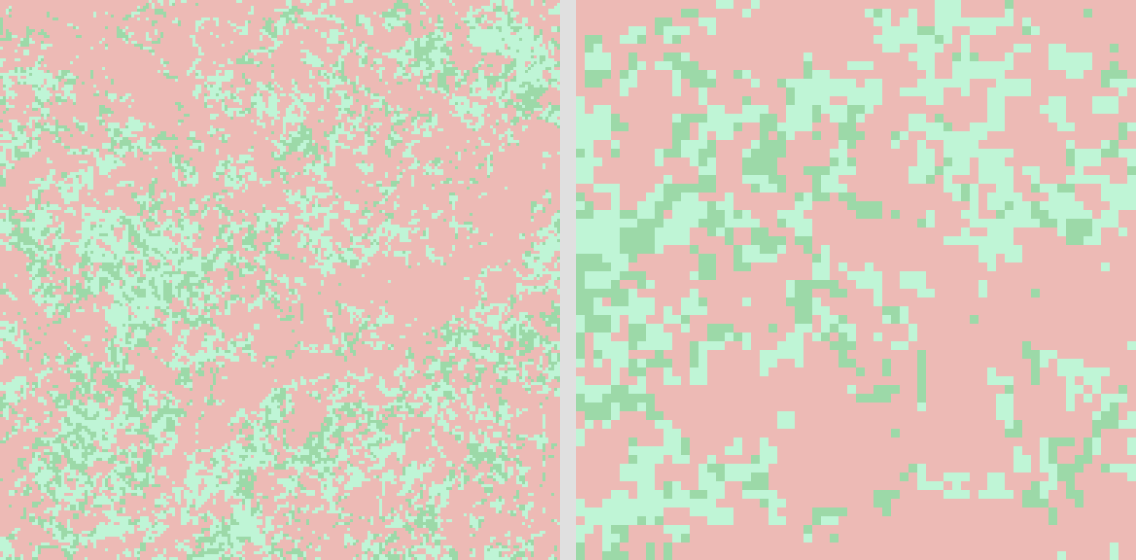
Left: the whole. Right: its middle third, enlarged.
This texture is drawn by a Shadertoy shader. Its source:

```glsl
const float CELLS = 192.0;
const vec3 PINK = vec3(0.93, 0.73, 0.71);
const vec3 MINT = vec3(0.75, 0.96, 0.84);
const vec3 GREEN = vec3(0.61, 0.85, 0.66);

float hash(vec2 cell, float seed) {
    uvec2 q = uvec2(ivec2(cell) + 4096);
    uint h = q.x * 1597334677u ^ q.y * 3812015801u ^ uint(seed) * 2798796415u;
    h = (h ^ (h >> 16)) * 2246822519u;
    h = (h ^ (h >> 13)) * 3266489917u;
    return float((h ^ (h >> 16)) >> 8) / 16777216.0;
}

// Value noise scaled to zero mean and roughly unit deviation
float noise(vec2 p, float seed) {
    vec2 cell = floor(p);
    vec2 f = fract(p);
    vec2 s = f * f * (3.0 - 2.0 * f);
    float low = mix(hash(cell, seed), hash(cell + vec2(1, 0), seed), s.x);
    float high = mix(hash(cell + vec2(0, 1), seed), hash(cell + vec2(1, 1), seed), s.x);
    return (mix(low, high, s.y) - 0.5) / 0.2145;
}

vec2 rotate(vec2 p, float angle) {
    float c = cos(angle);
    float s = sin(angle);
    return vec2(c * p.x + s * p.y, c * p.y - s * p.x);
}

vec2 warp(vec2 p, float period, float seed) {
    return p + 0.35 * period * vec2(noise(p / period, seed), noise(p / period, seed + 1.0));
}

// Broad patches, stretched along a rising diagonal
float patches(vec2 cell) {
    vec2 p = rotate(warp(cell, 24.0, 11.0), 0.6) / vec2(50.0, 30.0);
    float sum = 0.40 * noise(p, 1.0) + 0.35 * noise(p * 2.1, 2.0) + 0.25 * noise(p * 4.3, 3.0);
    return sum / 0.587;
}

// Curled veins along the zero contour of a noise field
float veins(vec2 cell) {
    float contour = abs(noise(warp(cell, 9.0, 21.0) / 7.0, 4.0));
    return (0.81 - contour) / 0.58;
}

vec3 cellColor(vec2 cell) {
    float grain = noise(rotate(cell, 0.3) / 1.6, 5.0);
    float cover = 0.70 * patches(cell) + 0.50 * veins(cell) + 0.55 * grain;

    // Long broken threads crossing the calm areas
    float thread = abs(noise(warp(cell, 14.0, 31.0) / 28.0, 6.0));
    bool onThread = thread < 0.10 && grain > -0.5;
    if (cover < 0.30 && !onThread) return PINK;

    float tone = 0.80 * noise(rotate(cell, 0.9) / 1.7, 7.0) + 0.50 * noise(cell / 12.0, 8.0);
    return tone > 0.49 ? GREEN : MINT;
}

void mainImage(out vec4 fragColor, in vec2 fragCoord) {
    float cellsPerPixel = CELLS / iResolution.y;
    vec2 p = fragCoord * cellsPerPixel - 0.5;
    vec2 cell = floor(p);

    // Blend neighbouring cells over one pixel at their borders
    vec2 blend = clamp((fract(p) - 0.5) / cellsPerPixel + 0.5, 0.0, 1.0);
    vec3 color = vec3(0.0);
    for (int y = 0; y < 2; y++) {
        for (int x = 0; x < 2; x++) {
            vec2 corner = vec2(x, y);
            vec2 weight = mix(1.0 - blend, blend, corner);
            color += weight.x * weight.y * cellColor(cell + corner);
        }
    }
    fragColor = vec4(color, 1.0);
}
```
